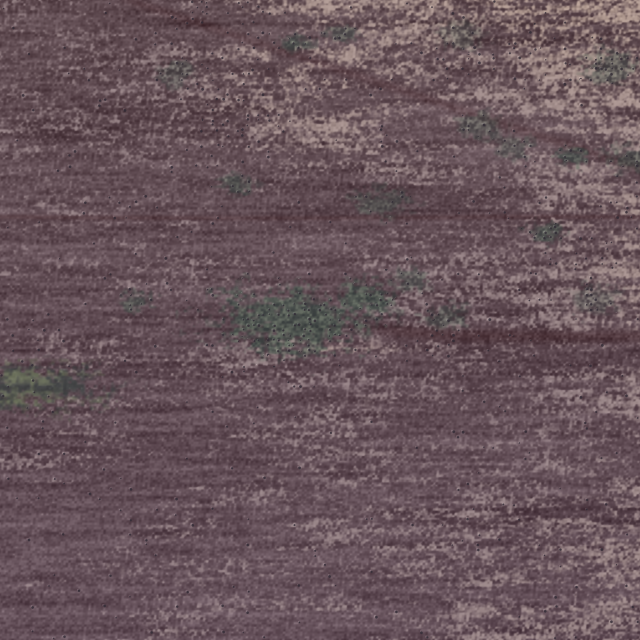
Write a Shadertoy shader that draws this texture.

```glsl
// Aerial view of a dry ploughed field: mauve soil, straw streaks, green scrub and dark clods.

const vec3 SOIL = vec3(0.386, 0.306, 0.336);
const vec3 RED_SOIL = vec3(0.345, 0.245, 0.265);
const vec3 STRAW_DULL = vec3(0.590, 0.515, 0.525);
const vec3 STRAW_WARM = vec3(0.730, 0.640, 0.590);
const vec3 SCRUB_DARK = vec3(0.210, 0.260, 0.250);
const vec3 SCRUB_LIGHT = vec3(0.380, 0.440, 0.380);
const vec3 MEADOW = vec3(0.440, 0.510, 0.370);
const vec3 CLOD = vec3(0.190, 0.165, 0.205);

float hash(vec2 p) {
    vec3 q = fract(vec3(p.xyx) * 0.1031);
    q += dot(q, q.yzx + 33.33);
    return fract((q.x + q.y) * q.z);
}

float noise(vec2 p) {
    vec2 i = floor(p), f = fract(p);
    f = f * f * (3.0 - 2.0 * f);
    return mix(mix(hash(i), hash(i + vec2(1, 0)), f.x),
               mix(hash(i + vec2(0, 1)), hash(i + vec2(1, 1)), f.x), f.y);
}

// Noise centred on zero, with a frequency per axis and an offset seed
float wave(vec2 p, vec2 frequency, float seed) {
    return noise(p * frequency + seed * 17.3) - 0.5;
}

// Ragged ellipse
float patchMask(vec2 p, vec2 centre, vec2 radius) {
    float ragged = wave(p, vec2(38, 60), 1.0) * 0.7 + wave(p, vec2(150, 170), 2.0) * 0.8;
    return 1.0 - smoothstep(0.4, 1.25, length((p - centre) / radius) + ragged);
}

// Soft line, measured by its signed distance
float track(float dist, float width) {
    return exp(-dist * dist / (width * width));
}

// Scattered small scrub, spread by column
float scrubMask(vec2 p) {
    float mask = 0.0;
    for (int i = 0; i < 16; i++) {
        float k = float(i);
        vec2 centre = vec2(sqrt((k + hash(vec2(k, 3.0))) / 16.0),
                           mix(0.46, 0.97, hash(vec2(k, 8.0))));
        vec2 radius = vec2(0.038, 0.023) * mix(0.7, 1.25, hash(vec2(k, 5.0)));
        float strength = mix(0.45, 1.0, hash(vec2(k, 11.0)));
        mask = max(mask, strength * patchMask(p, centre, radius));
    }
    return mask;
}

// Clods on a jittered grid: x is the dark body, y the lit rim
vec2 clods(vec2 p, float cells, float chance, float pixel) {
    vec2 cell = floor(p * cells);
    vec2 centre = (cell + 0.3 + 0.4 * vec2(hash(cell + 7.0), hash(cell + 31.0))) / cells;
    float radius = mix(0.12, 0.27, hash(cell + 53.0)) / cells;
    float present = step(hash(cell + 91.0), chance);
    vec2 d = p - centre;
    float body = 1.0 - smoothstep(radius - pixel, radius + pixel, length(d));
    float rim = 1.0 - smoothstep(radius - pixel, radius + pixel, length(d + radius * vec2(1.0, -0.8)));
    return present * vec2(body, rim * (1.0 - body));
}

void mainImage(out vec4 fragColor, in vec2 fragCoord) {
    vec2 p = fragCoord / iResolution.y;
    float pixel = 0.7 / iResolution.y;
    vec2 lean = vec2(p.x - 0.1 * p.y, p.y);
    float grain = wave(lean, vec2(260, 270), 3.0);
    float tuft = wave(lean, vec2(170, 185), 4.0);
    float row = wave(p, vec2(24, 210), 17.0);

    // Soil with broad tone, tillage streaks and fine grain
    float tone = 0.055 * wave(p, vec2(3, 8), 5.0) + 0.07 * wave(p, vec2(4, 75), 6.0)
               + 0.06 * wave(p, vec2(12, 170), 7.0) + 0.06 * row
               + 0.115 * grain + 0.05 * tuft;
    tone += 0.008 * sin(p.y * 330.0 + 3.0 * wave(p, vec2(3, 5), 9.0));
    vec3 colour = SOIL + tone;
    colour.b += 0.015 * (0.5 - p.y);

    // Wheel track and furrows
    float diagonal = track(p.y - 1.0 + 0.33 * (p.x - 0.2), 0.008) * smoothstep(0.17, 0.22, p.x);
    float furrow = track(p.y - 0.66 - 0.004 * wave(p, vec2(6, 1), 10.0), 0.004);
    float rightFurrow = track(p.y - 0.48 - 0.02 * wave(p, vec2(5, 1), 11.0), 0.011)
                      * smoothstep(0.52, 0.65, p.x);
    float bare = max(max(diagonal, furrow), rightFurrow);
    colour = mix(colour, RED_SOIL + tone, 0.7 * bare);

    // Straw: broad patches broken into streaks and fine tufts
    vec2 underScrub = (p - vec2(0.51, 0.455)) / vec2(0.16, 0.018);
    float density = dot(p - 0.5, vec2(0.20, 0.16)) + 0.24 * wave(p, vec2(3, 4), 12.0)
                  + 0.10 * smoothstep(0.55, 0.95, p.x) * smoothstep(0.72, 0.95, p.y)
                  + 0.20 * exp(-dot(underScrub, underScrub));
    float streak = 0.36 * wave(p, vec2(9, 75), 14.0) + 0.30 * wave(p, vec2(23, 115), 18.0) + 0.22 * row;
    float speckle = 0.50 * tuft + 0.32 * grain + 0.22 * wave(lean, vec2(85, 95), 8.0);
    float score = density + 0.40 * wave(p, vec2(8, 18), 13.0) + streak + speckle - 0.35 * bare;
    float straw = smoothstep(-0.08, 0.56, score);
    vec3 strawColour = mix(STRAW_DULL, STRAW_WARM, smoothstep(-0.05, 0.3, density));
    colour = mix(colour, strawColour + 0.10 * grain, 0.92 * straw);

    // Green scrub and a streaked meadow at the left edge
    float thicket = max(patchMask(p, vec2(0.45, 0.50), vec2(0.12, 0.052)),
                        patchMask(p, vec2(0.57, 0.53), vec2(0.05, 0.032)));
    float scrub = max(thicket, scrubMask(p));
    float leaf = clamp(0.32 + 0.2 * thicket + 0.8 * tuft + 0.8 * grain + 0.3 * row, 0.0, 1.0);
    colour = mix(colour, mix(SCRUB_DARK, SCRUB_LIGHT, leaf), 0.76 * scrub);
    float meadow = patchMask(p, vec2(0.055, 0.395), vec2(0.11, 0.036));
    float blades = smoothstep(-0.25, 0.35, wave(p, vec2(12, 95), 15.0) + 0.5 * tuft);
    colour = mix(colour, mix(SCRUB_DARK, MEADOW, blades), 0.65 * meadow);

    // Clods, clustered and thicker among the scrub
    float cluster = smoothstep(0.05, 0.4, wave(p, vec2(6, 9), 16.0));
    float chance = 0.025 + 0.14 * cluster * smoothstep(0.25, 0.7, p.y) + 0.35 * scrub;
    vec2 clod = clods(p, 125.0, chance, pixel);
    colour = mix(colour, CLOD, 0.8 * clod.x) + 0.09 * clod.y;

    fragColor = vec4(clamp(colour, 0.0, 1.0), 1.0);
}
```
